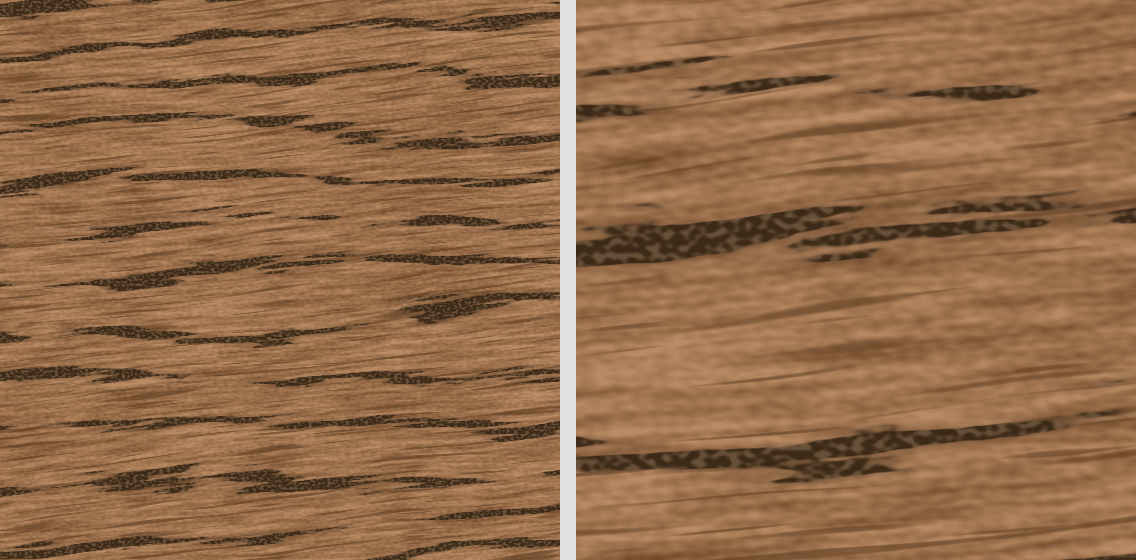
Left, the full canvas; right, a detail of the centre.
Write a WebGL 2 fragment shader that draws this texture.

```glsl
#version 300 es
precision highp float;
// Stained oak: warm brown boards with rows of dark, feathered pore streaks.

uniform vec2 u_resolution;
out vec4 fragColor;

// Random unit vector for a lattice cell.
vec2 cellGradient(ivec2 cell) {
  uvec2 c = uvec2(cell);
  uint h = c.x * 1664525u ^ c.y * 2246822519u;
  h = (h ^ (h >> 15)) * 2654435769u;
  h = (h ^ (h >> 13)) * 3266489917u;
  h ^= h >> 16;
  float angle = float(h & 65535u) / 65536.0 * 6.28319;
  return vec2(cos(angle), sin(angle));
}

// Gradient noise, about -0.7 to 0.7.
float noise(vec2 p) {
  vec2 base = floor(p);
  vec2 f = p - base;
  ivec2 cell = ivec2(base);
  vec2 w = f * f * f * (f * (f * 6.0 - 15.0) + 10.0);
  float a = dot(cellGradient(cell), f);
  float b = dot(cellGradient(cell + ivec2(1, 0)), f - vec2(1.0, 0.0));
  float c = dot(cellGradient(cell + ivec2(0, 1)), f - vec2(0.0, 1.0));
  float d = dot(cellGradient(cell + ivec2(1, 1)), f - vec2(1.0, 1.0));
  return mix(mix(a, b, w.x), mix(c, d, w.x), w.y);
}

// Shear the plane so that horizontal features climb to the right.
vec2 tilt(vec2 p, float slope) {
  return vec2(p.x, p.y - slope * p.x);
}

// Positive inside the dark pores, which gather along the growth rings.
float poreField(vec2 p, vec2 fibre) {
  vec2 ring = tilt(p, 0.05);
  float rings = ring.y * 11.5 + 0.9 * noise(ring * vec2(1.3, 4.0) + 7.3)
              + 0.35 * noise(ring * vec2(4.0, 9.0) + 21.7);
  float offset = (fract(rings) - 0.5) / 0.2;
  float density = exp(-offset * offset);

  float streaks = 0.8 * noise(fibre * vec2(6.5, 78.0) + 3.1)
                + 0.5 * noise(fibre * vec2(13.0, 165.0) + 40.6)
                + 0.15 * noise(fibre * vec2(70.0, 260.0) + 11.9);
  float gaps = 0.5 * noise(ring * vec2(4.0, 14.0) + 60.2);
  return streaks + gaps + 1.1 * density - 0.98;
}

// Pale wood between the rings, with fine fibres and thin brown lines.
vec3 woodColor(vec2 p, vec2 fibre) {
  float tone = 0.62
             + 0.40 * noise(fibre * vec2(3.0, 13.0) + 15.4)
             + 0.75 * noise(fibre * vec2(7.0, 105.0) + 33.8)
             + 0.55 * noise(fibre * vec2(24.0, 210.0) + 52.5)
             + 0.45 * noise(p * vec2(110.0, 240.0) + 9.2);
  vec3 wood = mix(vec3(0.50, 0.34, 0.21), vec3(0.70, 0.52, 0.37), clamp(tone, -0.2, 1.15));

  vec2 lineFibre = tilt(fibre, 0.025);
  float lines = max(noise(lineFibre * vec2(4.5, 120.0) + 71.3),
                    noise(lineFibre * vec2(8.0, 190.0) + 83.6) - 0.06);
  return mix(wood, vec3(0.38, 0.25, 0.14), 0.65 * smoothstep(0.24, 0.46, lines));
}

void main() {
  vec2 p = gl_FragCoord.xy / min(u_resolution.x, u_resolution.y);

  // Fibre direction, gently bent
  vec2 fibre = tilt(p, 0.09);
  fibre.y += 0.014 * noise(p * vec2(2.2, 4.5) + 5.7) + 0.003 * noise(p * vec2(9.0, 20.0) + 18.1);

  // Wood, stained slightly darker around the pores
  float pores = poreField(p, fibre);
  vec3 color = woodColor(p, fibre);
  color = mix(color, vec3(0.42, 0.30, 0.20), 0.4 * smoothstep(-0.32, 0.05, pores));

  // Dark pores with small dusty specks
  float specks = smoothstep(-0.2, 0.4, noise(p * vec2(150.0, 220.0) + 27.4));
  vec3 poreColor = mix(vec3(0.22, 0.15, 0.08), vec3(0.40, 0.31, 0.22), specks);
  color = mix(color, poreColor, 0.95 * smoothstep(-0.07, 0.08, pores));

  fragColor = vec4(color, 1.0);
}
```
